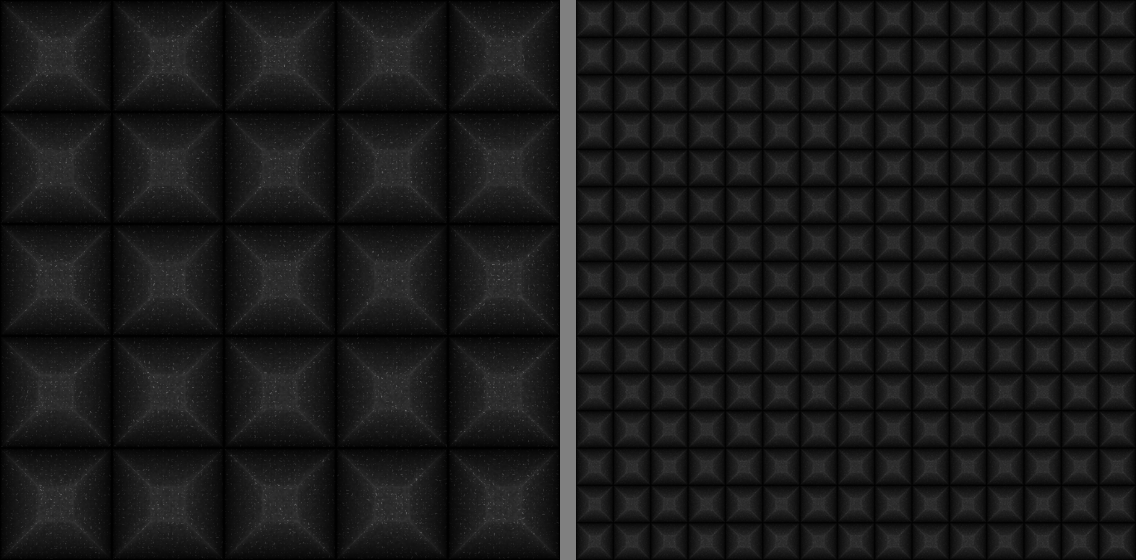
Left: one tile. Right: repeated 3 by 3.
Write a three.js fragment shader that draws this pattern.

```glsl
// A 5 by 5 grid of black foam blocks: truncated pyramids with dark seams.
// A square distance shades each block from seam to flat top, soft ridges mark
// the folds, and wrapped cellular flecks and fine grain roughen the surface.

varying vec2 vUv;

const float REPEATS = 5.0;
const float TOP_HALF = 0.156;   // half width of the flat top, in blocks
const float TOP_TONE = 0.168;
const vec3 TINT = vec3(1.0, 1.0, 1.005);

vec3 hash3(vec2 cell) {
  vec3 q = fract(cell.xyx * vec3(0.1031, 0.1030, 0.0973));
  q += dot(q, q.yxz + 33.33);
  return fract((q.xxy + q.yzz) * q.zyx);
}

// Smooth value noise that wraps after n lattice cells.
float grain(vec2 uv, float n) {
  vec2 cell = floor(uv * n);
  vec2 f = fract(uv * n);
  f = f * f * (3.0 - 2.0 * f);
  vec2 lo = mod(cell, n);
  vec2 hi = mod(cell + 1.0, n);
  float bottom = mix(hash3(lo).x, hash3(vec2(hi.x, lo.y)).x, f.x);
  float top = mix(hash3(vec2(lo.x, hi.y)).x, hash3(hi).x, f.x);
  return mix(bottom, top, f.y);
}

float segmentDistance(vec2 p, vec2 halfAxis) {
  float along = clamp(dot(p, halfAxis) / dot(halfAxis, halfAxis), -1.0, 1.0);
  return length(p - halfAxis * along);
}

// One short, randomly turned fibre per cell, mostly faint and rarely bright.
float flecks(vec2 uv, float n, float seed, float pixel) {
  vec2 cell = mod(floor(uv * n), n);
  vec3 place = hash3(cell + seed);
  vec3 look = hash3(cell + seed + 57.0);
  vec2 p = fract(uv * n) - mix(vec2(0.3), vec2(0.7), place.xy);
  float angle = 6.2832 * place.z;
  vec2 halfAxis = vec2(cos(angle), sin(angle)) * mix(0.02, 0.17, look.x);
  float radius = 0.07;
  float soft = min(pixel * n * 0.7, 0.2);
  float shape = 1.0 - smoothstep(max(radius - soft, 0.0), radius + soft,
                                 segmentDistance(p, halfAxis));
  return shape * look.y * look.y * look.y;
}

// Tone of one block, with p running from -0.5 to 0.5.
float blockTone(vec2 p, float pixel) {
  vec2 a = abs(p);
  float reach = max(a.x, a.y);
  float rise = clamp((0.5 - reach) / (0.5 - TOP_HALF), 0.0, 1.0);

  // Sloping sides, brightening along the diagonal folds
  float side = 0.012 + 0.126 * pow(rise, 0.68);
  float fold = abs(a.x - a.y) * 0.7071;
  float glow = 0.026 * exp(-fold / 0.045) + 0.024 * exp(-fold / 0.009);
  side += glow * smoothstep(0.0, 0.3, rise);

  // Flat top and its worn rim
  float edge = max(0.008, pixel);
  float onTop = 1.0 - smoothstep(TOP_HALF - edge, TOP_HALF + edge, reach);
  float tone = mix(side, TOP_TONE, onTop);
  tone += 0.018 * exp(-abs(reach - TOP_HALF) / 0.012);

  // Seam shadow
  return tone * smoothstep(-0.004, 0.024, 0.5 - reach);
}

void main() {
  float pixel = fwidth(vUv.x);
  vec2 p = fract(vUv * REPEATS) - 0.5;
  float tone = blockTone(p, pixel * REPEATS);

  // Fine pores
  float pores = 0.6 * grain(vUv, 340.0) + 0.4 * grain(vUv, 215.0);
  tone *= 1.0 + 0.36 * (pores - 0.5);

  // Pale fibres, dimmed deep in the seams
  float fibres = flecks(vUv, 115.0, 3.0, pixel)
               + 0.6 * flecks(vUv, 190.0, 19.0, pixel);
  tone += fibres * (0.05 + 0.9 * tone);

  gl_FragColor = vec4(TINT * tone, 1.0);
}
```
